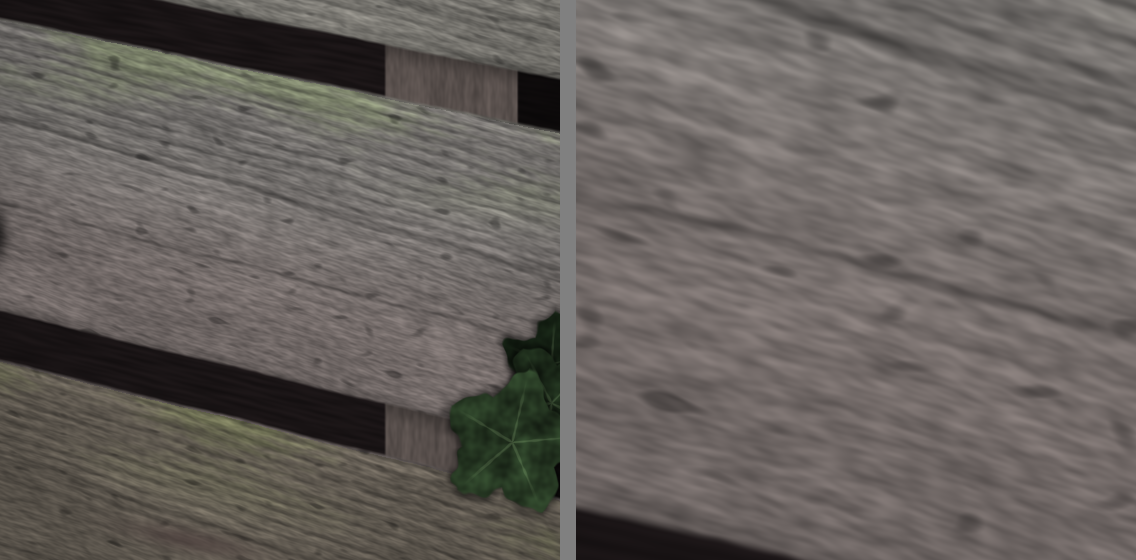
Left: the whole. Right: its middle third, enlarged.
Reproduce this texture procedurally as a WebGL 1 fragment shader.

```glsl
precision highp float;
// Weathered grey fence boards on a slant, with dark gaps, an upright batten and ivy leaves.
uniform vec2 u_resolution;

vec2 gradient(vec2 cell) {
  float angle = 6.2832 * fract(sin(dot(cell, vec2(127.1, 311.7))) * 43758.55);
  return vec2(cos(angle), sin(angle));
}

// Gradient noise, roughly -0.7 to 0.7
float noise(vec2 p) {
  vec2 i = floor(p), f = fract(p);
  vec2 u = f * f * f * (f * (f * 6.0 - 15.0) + 10.0);
  float low = mix(dot(gradient(i), f), dot(gradient(i + vec2(1, 0)), f - vec2(1, 0)), u.x);
  float high = mix(dot(gradient(i + vec2(0, 1)), f - vec2(0, 1)), dot(gradient(i + 1.0), f - 1.0), u.x);
  return mix(low, high, u.y);
}

// Dark crease of a given half width around zero
float crease(float d, float width) {
  return exp(-d * d / (width * width));
}

// x runs along the boards, e down across them, b is 0 to 1 within one board and its gap
vec3 boardColor(float x, float e, float b, float id) {
  float along = e - 0.07 * x + 0.006 * noise(vec2(x * 5.0, e * 9.0));
  float fine = noise(vec2(x * 65.0, along * 250.0));
  float medium = noise(vec2(x * 26.0, along * 105.0));
  float streak = noise(vec2(x * 7.0, along * 150.0));
  float broad = noise(vec2(x * 3.0, e * 9.0) + id * 7.3);

  // Raised growth rings, strongest towards the upper edge
  float rings = 1.0 - smoothstep(0.26, 0.44, b - 0.11 * x);
  rings = id < 0.0 ? 0.8 : rings;
  float spacing = id < 0.0 ? 0.029 : 0.0215;
  float phase = along * 6.2832 / spacing + 2.6 * noise(vec2(x * 6.0, along * 24.0)) + medium;
  float ridge = sin(phase) + 0.35 * sin(phase * 2.0 + 1.0);

  vec3 color = mix(vec3(0.425, 0.413, 0.403), vec3(0.43, 0.398, 0.39), smoothstep(0.2, 0.7, b));
  color = id > 0.0 ? vec3(0.375, 0.35, 0.315) : color;
  color = id < 0.0 ? vec3(0.455, 0.447, 0.425) : color;
  float strength = 0.65 + 0.7 * noise(vec2(x * 9.0, along * 35.0));
  color *= 1.0 + 0.15 * rings * strength * ridge;
  color *= 1.0 + 0.17 * fine + 0.20 * medium + 0.16 * streak + 0.16 * broad;

  // Two long cracks, broken along their length
  float wander = 0.007 * noise(vec2(x * 8.0, id)) + 0.003 * noise(vec2(x * 38.0, 4.0));
  float broken = 0.65 + 0.6 * noise(vec2(x * 17.0, 2.0));
  color *= 1.0 - 0.32 * broken * crease((b - 0.535 - 0.045 * x) * 0.61 + wander, 0.0035);
  color *= 1.0 - 0.28 * broken * crease((b - 0.28 - 0.11 * x) * 0.61 + wander, 0.005);

  // Small dark pits, algae near the upper edge, pale worn lip
  color *= 1.0 - 0.3 * smoothstep(0.35, 0.55, noise(vec2(x * 22.0, e * 55.0) + 31.0));
  float algae = (1.0 - smoothstep(0.0, 0.35, b)) * smoothstep(-0.2, 0.5, broad + 0.3 * medium);
  color = mix(color, color * vec3(0.92, 1.0, 0.83), algae);
  color *= 1.0 + 0.13 * crease(b - 0.022, 0.018);
  return color * (1.0 - 0.18 * smoothstep(0.81, 0.85, b));
}

vec3 gapColor(vec2 p, float e, float b) {
  vec3 color = vec3(0.092, 0.073, 0.077) * (1.0 + 0.4 * noise(vec2(p.x * 12.0, e * 130.0)));
  color *= mix(1.0, 0.5, smoothstep(0.915, 0.93, p.x));
  // Upright batten with vertical grain, shaded under the board above
  float batten = smoothstep(0.685, 0.691, p.x) * (1.0 - smoothstep(0.922, 0.927, p.x));
  float grain = noise(vec2(p.x * 75.0, p.y * 9.0)) + 0.6 * noise(p * vec2(170.0, 45.0));
  vec3 wood = vec3(0.33, 0.297, 0.285) * (1.0 + 0.22 * grain);
  wood *= mix(0.72, 1.0, smoothstep(0.84, 0.91, b));
  return mix(color, wood, batten);
}

// Three overlapping ivy leaves, drawn from back to front
vec3 addIvy(vec3 color, vec2 p) {
  for (int n = 0; n < 3; n++) {
    float i = float(n);
    vec2 q = p - vec2(0.985 - 0.035 * i * (i - 1.0), 0.35 - 0.07 * i);
    float size = 0.088 + 0.021 * i;
    float r = length(q);
    float turn = atan(q.y, q.x + 1e-5) - 2.6 + 0.55 * (2.0 - i);
    float lobe = abs(fract(turn * 5.0 / 6.2832 + 0.5) - 0.5) * 2.0;
    float outline = size * mix(1.03, 0.66, lobe) + 0.018 * noise(q * 32.0 + i * 5.0);
    float d = r - outline;
    float vein = 1.0 - smoothstep(0.0005, 0.0035, lobe * 0.63 * r + 0.002 * noise(q * 60.0));
    float mottle = noise(q * 22.0 + i * 9.0) + 0.5 * noise(q * 75.0);
    vec3 green = mix(vec3(0.085, 0.135, 0.08), vec3(0.16, 0.235, 0.145), i * 0.5);
    green *= 1.0 + 0.55 * mottle - 0.22 * lobe;
    green += vein * vec3(0.09, 0.10, 0.075) * (1.0 - smoothstep(0.4, 0.95, r / size));
    color *= mix(0.45, 1.0, smoothstep(-0.01, 0.022, d));
    color = mix(green, color, smoothstep(-0.003, 0.003, d));
  }
  return color;
}

void main() {
  vec2 p = gl_FragCoord.xy / u_resolution;
  // Boards fan out slightly, steeper towards the bottom
  float e = (1.0 - p.y - 0.2 * p.x) / (1.0 + 0.075 * p.x);
  e += 0.003 * noise(vec2(p.x * 6.0, e * 3.0)) + 0.001 * noise(p * 45.0);
  float row = (e - 0.036) / 0.61;
  float id = floor(row), b = row - id;

  float gap = smoothstep(0.845, 0.856, b) * (1.0 - smoothstep(0.988, 1.0, b));
  vec3 color = mix(boardColor(p.x, e, b, id), gapColor(p, e, b), gap);

  // Dark knot at the left edge and a reddish stain low down
  color *= 1.0 - 0.65 * exp(-dot((p - vec2(-0.005, 0.58)) / vec2(0.018, 0.045), (p - vec2(-0.005, 0.58)) / vec2(0.018, 0.045)));
  float stain = crease(p.x - 0.34, 0.11) * crease(p.y - 0.035 + 0.2 * (p.x - 0.34), 0.02);
  color = mix(color, vec3(0.29, 0.235, 0.23), 0.65 * stain);

  // Soft light, brightest right of centre
  color *= 1.08 - 0.28 * dot(p - vec2(0.58, 0.6), p - vec2(0.58, 0.6));
  gl_FragColor = vec4(addIvy(color, p), 1.0);
}
```
